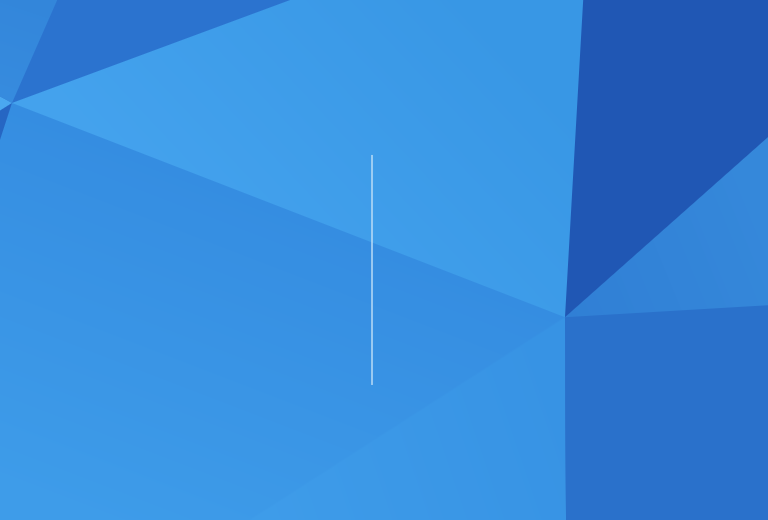
This background is drawn by a WebGL 2 fragment shader. Its source:

```glsl
#version 300 es
precision highp float;
// Blue folded-paper facets meeting at two hubs, with a thin pale vertical line.

uniform vec2 u_resolution;
out vec4 fragColor;

const vec2 LEFT_HUB = vec2(0.023, 0.802);
const vec2 RIGHT_HUB = vec2(1.0865, 0.390);

float cross2(vec2 a, vec2 b) {
    return a.x * b.y - a.y * b.x;
}

// Smooth coverage of a signed distance, positive inside.
float cover(float dist, float pixel) {
    return clamp(dist / pixel + 0.5, 0.0, 1.0);
}

// Sector swept counterclockwise between two rays, less than half a turn.
float wedge(vec2 d, vec2 fromRay, vec2 toRay, float pixel) {
    float a = cross2(normalize(fromRay), d);
    float b = cross2(d, normalize(toRay));
    return cover(min(a, b), pixel);
}

// Linear gradient running from point a to point b.
vec3 ramp(vec2 p, vec2 a, vec2 b, vec3 colorA, vec3 colorB) {
    vec2 axis = b - a;
    float t = dot(p - a, axis) / dot(axis, axis);
    return mix(colorA, colorB, clamp(t, 0.0, 1.0));
}

float verticalLine(vec2 p, float x, vec2 span, float halfWidth, float pixel) {
    float inside = min(p.y - span.x, span.y - p.y);
    return cover(min(halfWidth - abs(p.x - x), inside), pixel);
}

// The two broad facets and the faint fold in the lower one.
vec3 broadFacets(vec2 p, float pixel) {
    vec3 upper = ramp(p, vec2(0.25, 0.68), vec2(0.75, 1.15),
                      vec3(0.265, 0.635, 0.93), vec3(0.22, 0.592, 0.898));
    vec3 lower = ramp(p, vec2(0.55, 0.60), vec2(0.30, -0.05),
                      vec3(0.208, 0.553, 0.882), vec3(0.243, 0.612, 0.914));
    vec3 fold = ramp(p, vec2(1.09, 0.20), vec2(0.50, 0.0),
                     vec3(0.216, 0.576, 0.894), vec3(0.245, 0.612, 0.914));
    vec2 d = p - RIGHT_HUB;
    vec2 ridge = normalize(LEFT_HUB - RIGHT_HUB);
    vec2 crease = normalize(vec2(-0.606, -0.390));
    vec3 color = mix(upper, lower, cover(cross2(ridge, d), pixel));
    return mix(color, fold, cover(cross2(crease, d), pixel * 2.0));
}

// Nested wedges fanning out to the right.
vec3 rightFan(vec3 color, vec2 p, float pixel) {
    vec2 d = p - RIGHT_HUB;
    vec2 down = vec2(0.002, -0.390);
    vec3 deep = vec3(0.127, 0.341, 0.706);
    vec3 middle = ramp(p, RIGHT_HUB, vec2(1.477, 0.55),
                       vec3(0.188, 0.498, 0.835), vec3(0.208, 0.533, 0.855));
    vec3 low = vec3(0.165, 0.443, 0.796);
    color = mix(color, deep, wedge(d, down, vec2(0.035, 0.610), pixel));
    color = mix(color, middle, wedge(d, down, vec2(0.390, 0.346), pixel));
    return mix(color, low, wedge(d, down, vec2(0.390, 0.023), pixel));
}

// Small wedges around the hub in the upper left.
vec3 leftFan(vec3 color, vec2 p, float pixel) {
    vec2 d = p - LEFT_HUB;
    vec2 west = vec2(-0.023, 0.0125);
    vec2 south = vec2(-0.023, -0.071);
    vec3 top = vec3(0.169, 0.451, 0.812);
    vec3 corner = ramp(p, vec2(0.0, 0.82), vec2(0.06, 1.0),
                       vec3(0.212, 0.545, 0.870), vec3(0.200, 0.525, 0.855));
    vec3 shade = vec3(0.150, 0.400, 0.765);
    vec3 glint = vec3(0.290, 0.660, 0.940);
    color = mix(color, top, wedge(d, vec2(0.535, 0.198), west, pixel));
    color = mix(color, corner, wedge(d, vec2(0.087, 0.198), west, pixel));
    color = mix(color, shade, wedge(d, west, south, pixel));
    return mix(color, glint, wedge(d, west, vec2(-0.023, -0.0145), pixel));
}

void main() {
    float pixel = 1.0 / u_resolution.y;
    vec2 p = gl_FragCoord.xy * pixel;

    vec3 color = broadFacets(p, pixel);
    color = rightFan(color, p, pixel);
    color = leftFan(color, p, pixel);

    // Pale line across the central ridge.
    float line = verticalLine(p, 0.7154, vec2(0.260, 0.702), 0.0016, pixel);
    color = mix(color, vec3(0.76, 0.88, 0.97), line * 0.85);

    fragColor = vec4(color, 1.0);
}
```
